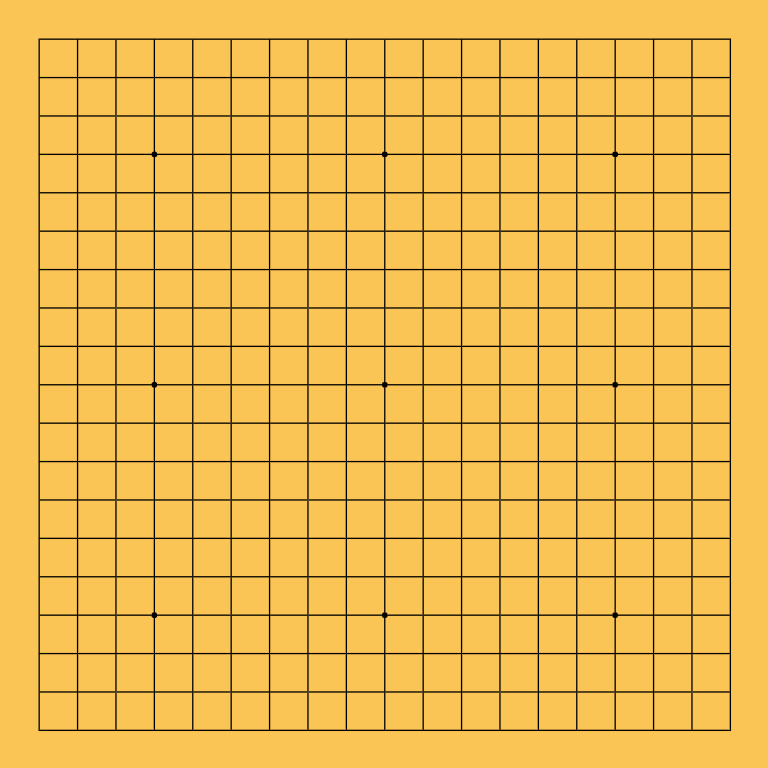
Write a Shadertoy shader that draws this pattern.

```glsl
// A plain wooden game board: 18 by 18 square cells ruled in thin black lines,
// with nine round marker dots. Each pixel finds its nearest ruled line and
// nearest dot by rounding, then blends ink over wood by pixel coverage.

const vec3 WOOD = vec3(0.98, 0.773, 0.333);
const vec3 INK = vec3(0.01, 0.008, 0.0);

const float PITCH = 0.05;          // cell size, in canvas units
const float HALF_CELLS = 9.0;      // cells from the centre to the border
const float DOT_SPACING = 6.0;     // cells between marker dots
const float LINE_WIDTH = 0.00172;
const float DOT_RADIUS = 0.0039;
const vec2 BOARD_CENTRE = vec2(0.001, -0.001);

// Offset from p to the nearest of the points spaced evenly up to +-count steps
vec2 offsetToNearest(vec2 p, float spacing, float count) {
    return p - spacing * clamp(round(p / spacing), -count, count);
}

// Fraction of a pixel-wide box at signed distance d covered by a band
vec2 bandCoverage(vec2 d, float halfWidth, float pixel) {
    vec2 upper = min(d + 0.5 * pixel, vec2(halfWidth));
    vec2 lower = max(d - 0.5 * pixel, vec2(-halfWidth));
    return clamp((upper - lower) / pixel, 0.0, 1.0);
}

// Ruled lines in both directions, cut off at the border
float gridInk(vec2 p, float pitch, float halfCells, float width, float pixel) {
    vec2 d = offsetToNearest(p, pitch, halfCells);
    vec2 lines = bandCoverage(d, 0.5 * width, pixel);
    vec2 inside = bandCoverage(p, halfCells * pitch + 0.5 * width, pixel);
    return max(lines.x * inside.y, lines.y * inside.x);
}

// Three by three round marker dots
float dotInk(vec2 p, float spacing, float radius, float pixel) {
    float d = length(offsetToNearest(p, spacing, 1.0)) - radius;
    return clamp(0.5 - d / pixel, 0.0, 1.0);
}

void mainImage(out vec4 fragColor, in vec2 fragCoord) {
    float pixel = 1.0 / min(iResolution.x, iResolution.y);
    vec2 p = (fragCoord - 0.5 * iResolution.xy) * pixel - BOARD_CENTRE;

    float grid = gridInk(p, PITCH, HALF_CELLS, LINE_WIDTH, pixel);
    float dots = dotInk(p, PITCH * DOT_SPACING, DOT_RADIUS, pixel);

    fragColor = vec4(mix(WOOD, INK, max(grid, dots)), 1.0);
}
```
